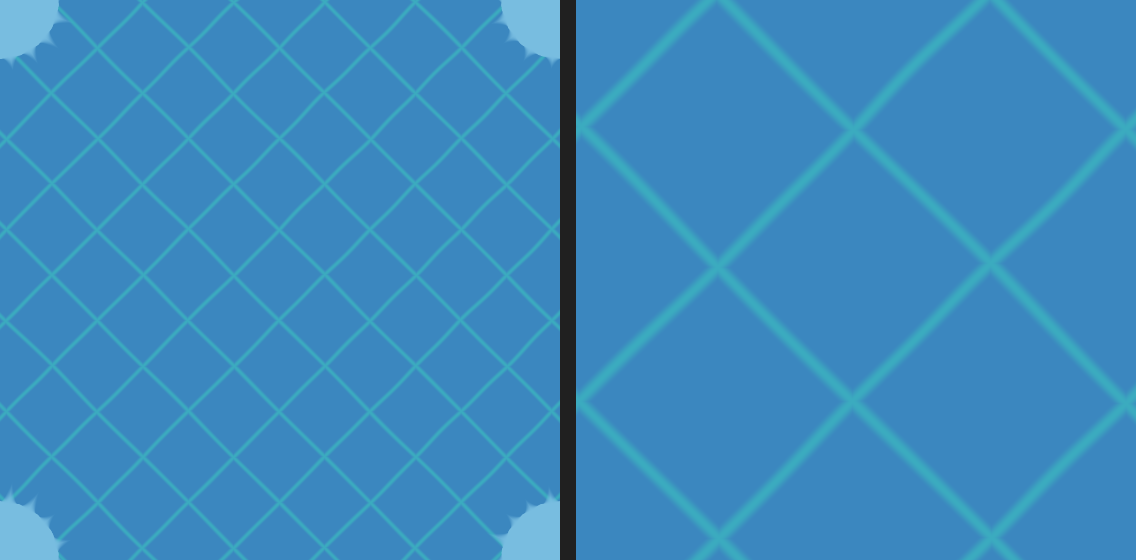
Left: the whole. Right: its middle third, enlarged.
This pattern is drawn by a WebGL 1 fragment shader. Its source:

```glsl
precision highp float;
// Blue ground crossed by a soft diagonal teal lattice, with a pale disc in
// each corner whose rim frays into short fading spikes. The lattice comes from
// repeated line distances, the spikes from repeated angular sectors.

uniform vec2 u_resolution;

const vec3 GROUND = vec3(0.23, 0.53, 0.75);
const vec3 LINE = vec3(0.23, 0.67, 0.75);
const vec3 DISC = vec3(0.47, 0.74, 0.88);

const float PITCH = 0.1624;                  // crossing to crossing
const vec2 CROSSING = vec2(0.4987, 0.4275);  // one lattice crossing
const float DISC_RADIUS = 0.1025;
const float SPIKE_STEP = 0.3665;             // radians between spikes
const float FIRST_SPIKE = 0.314;             // angle of the lowest spike

float hash(vec2 p) {
  return fract(sin(dot(p, vec2(127.1, 311.7))) * 4375.85);
}

// Layered sines: small hand-drawn drift of the lines.
vec2 wobble(vec2 p, float amount) {
  vec2 slow = sin(p.yx * vec2(31.0, 27.0) + vec2(0.7, 2.1));
  vec2 quick = sin(p * vec2(53.0, 61.0) + p.yx * 19.0);
  return amount * (slow + 0.7 * quick);
}

// Coverage of both diagonal line families.
float lattice(vec2 p, float pitch, float halfWidth) {
  vec2 diagonal = vec2(p.x + p.y, p.x - p.y) / pitch;
  vec2 d = abs(fract(diagonal + 0.5) - 0.5) * pitch * 0.7071;
  vec2 line = 1.0 - smoothstep(0.0002, halfWidth, d);
  return max(line.x, line.y);
}

// Disc around the nearest corner, with spikes of varied length and angle.
float frayedDisc(vec2 uv, float radius, float pixel) {
  vec2 corner = floor(uv + 0.5);
  vec2 q = abs(uv - corner);
  float r = length(q);
  float sector = (atan(q.y, q.x + 1e-5) - FIRST_SPIKE) / SPIKE_STEP;
  float id = floor(sector + 0.5);
  vec2 seed = corner * 5.3 + vec2(id, id * 1.7);
  float offset = sector - id - 0.22 * (hash(seed) - 0.5);

  float taper = max(0.0, 1.0 - abs(offset) / 0.38);
  float spikeLength = mix(0.018, 0.042, hash(seed + 3.1));
  float reach = spikeLength * pow(taper, 1.6);
  float rim = radius - 0.002 * cos(6.2832 * offset);

  float solid = 1.0 - smoothstep(-pixel, pixel, r - rim);
  float fade = 1.0 - smoothstep(0.0, reach + pixel, r - rim);
  return max(solid, fade);
}

void main() {
  vec2 uv = gl_FragCoord.xy / u_resolution;
  float pixel = 1.0 / min(u_resolution.x, u_resolution.y);

  vec2 drawn = uv - CROSSING + wobble(uv, 0.0008);
  vec3 color = mix(GROUND, LINE, lattice(drawn, PITCH, 0.0062));
  color = mix(color, DISC, frayedDisc(uv, DISC_RADIUS, pixel));

  gl_FragColor = vec4(color, 1.0);
}
```
